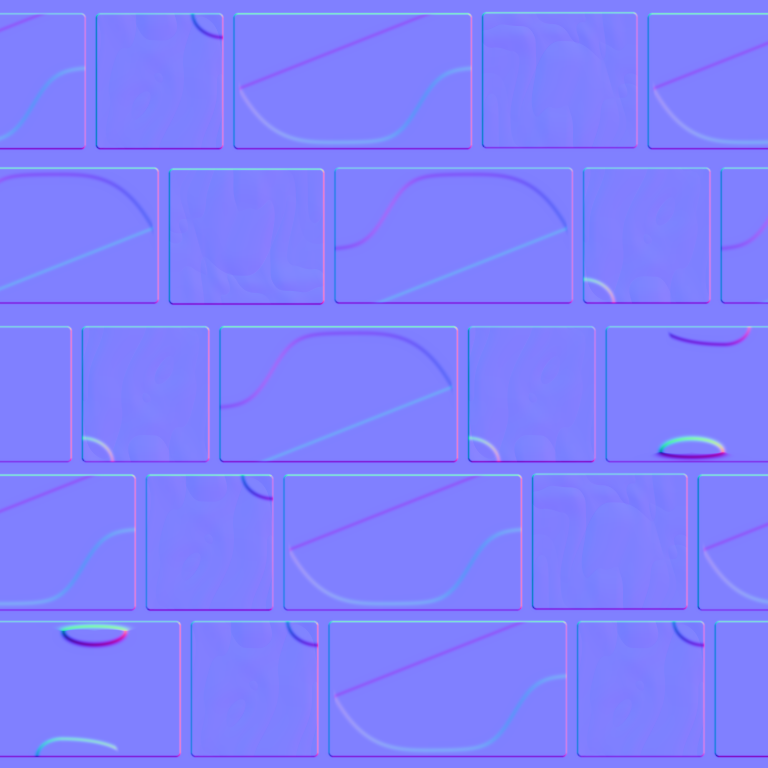
A Shadertoy shader for this texture map:

```glsl
// Tangent-space normal map of a stone wall: five courses of wide and narrow blocks.
// Each block adds surface slopes (bevel, cracks, chips, wrinkles) from distance
// formulas; some courses turn their blocks by half a turn. Slopes become colour.

#define UNITS 768.0        // layout units across the canvas
#define BLOCK_HEIGHT 136.5
#define WIDE 239.0
#define MEDIUM 156.0
#define SMALL 128.0
#define JOINT 9.6
#define CORNER 5.0
#define BEVEL_SLOPE 0.72
#define CRACK_SLOPE 0.27
#define CHIP_SLOPE 0.9
#define WRINKLE_SLOPE 2.0

float hash(vec2 p) {
    return fract(sin(dot(p, vec2(127.1, 311.7))) * 43758.5453);
}

float noise(vec2 p) {
    vec2 i = floor(p), f = fract(p);
    f = f * f * (3.0 - 2.0 * f);
    return mix(mix(hash(i), hash(i + vec2(1, 0)), f.x),
               mix(hash(i + vec2(0, 1)), hash(i + vec2(1, 1)), f.x), f.y);
}

float bell(float d, float width) {
    return exp(-d * d / (width * width));
}

// Outward slope along the rim of an ellipse
vec2 rimSlope(vec2 p, vec2 radii, float width) {
    vec2 g = p / (radii * radii);
    float k = length(p / radii);
    float d = (k - 1.0) * k / max(length(g), 1e-4);
    return normalize(g + 1e-6) * bell(d, width);
}

// Bowl that climbs into a shoulder on the right
float crackCurve(float x) {
    float bowl = 54.0 * pow(max(108.0 - x, 0.0) / 102.0, 3.4);
    return 7.0 + bowl + 75.0 / (1.0 + exp((186.0 - x) / 11.5));
}

vec2 crackSlope(vec2 p) {
    float start = smoothstep(4.0, 8.0, p.x);
    float rise = (crackCurve(p.x + 0.5) - crackCurve(p.x - 0.5));
    vec2 up = normalize(vec2(-rise, 1.0));
    vec2 curve = up * bell((p.y - crackCurve(p.x)) * up.y, 2.6);
    vec2 down = normalize(vec2(74.0, -187.0));
    vec2 line = down * bell(dot(p - vec2(6.0, 61.0), down), 2.2);
    return CRACK_SLOPE * start * (curve + line);
}

// A raised flake near the top and a lopsided one cut by the lower edge
vec2 chipSlope(vec2 p) {
    vec2 a = p - vec2(152.5, 126.0);
    vec2 flake = rimSlope(a, vec2(31.0, a.y > 0.0 ? 5.0 : 13.5), 2.8);
    vec2 b = p - vec2(120.0, 0.0);
    vec2 mound = rimSlope(b, vec2(b.x < 0.0 ? 25.0 : 62.0, 18.5), 2.3);
    return CHIP_SLOPE * (flake + 0.7 * mound * smoothstep(178.0, 172.0, p.x));
}

float wrinkleHeight(vec2 p) {
    vec2 q = p * vec2(0.026, 0.011);
    q += 0.7 * noise(p * 0.018 + 7.0);
    return abs(noise(q) - 0.5) + 0.4 * abs(noise(q * 2.3 + 4.0) - 0.5);
}

vec2 wrinkleSlope(vec2 p) {
    vec2 e = vec2(1.0, 0.0);
    return -WRINKLE_SLOPE * (vec2(wrinkleHeight(p + e), wrinkleHeight(p + e.yx)) - wrinkleHeight(p));
}

// Thin rounded bevel facing outward, uneven from side to side
vec2 bevelSlope(vec2 c, vec2 halfSize, float seed, float pixel) {
    vec2 q = abs(c) - halfSize + CORNER;
    vec2 axis = q.x > q.y ? vec2(1, 0) : vec2(0, 1);
    vec2 n = min(q.x, q.y) > 0.0 ? normalize(q) : axis;
    float d = length(max(q, 0.0)) + min(max(q.x, q.y), 0.0) - CORNER;
    n *= sign(c);
    float uneven = 0.7 + 0.5 * hash(vec2(seed, dot(axis, sign(c) * vec2(1, 2))));
    return n * BEVEL_SLOPE * uneven * bell(d + 0.8, max(1.0, 0.65 * pixel));
}

void mainImage(out vec4 fragColor, in vec2 fragCoord) {
    vec2 pos = fragCoord / iResolution.xy * UNITS;
    float pixel = UNITS / iResolution.y;
    // Courses: top, first block start, slot of the medium block (-1: none), turn
    vec4 courses[5] = vec4[5](
        vec4(13.0, -153.0, 3.0, 1.0), vec4(167.3, -80.0, 1.0, -1.0),
        vec4(326.0, -167.0, -1.0, -1.0), vec4(474.3, -103.0, 3.0, 1.0),
        vec4(620.8, -58.0, -1.0, 1.0));
    vec2 slope = vec2(0.0);

    for (int row = 0; row < 5; row++) {
        vec4 course = courses[row];
        float left = course.y;
        for (int slot = 0; slot < 5; slot++) {
            bool wide = slot % 2 == 0;
            bool medium = float(slot) == course.z;
            vec2 size = vec2(wide ? WIDE : medium ? MEDIUM : SMALL, BLOCK_HEIGHT);
            float lift = medium ? course.w : 0.0;
            vec2 p = pos - vec2(left, UNITS - course.x - BLOCK_HEIGHT + lift);
            left += size.x + JOINT;
            vec2 c = p - 0.5 * size;
            vec2 away = abs(c) - 0.5 * size;
            if (max(away.x, away.y) > 4.0) continue;

            // Surface detail lives in the turned frame of the block
            vec2 local = 0.5 * size + c * course.w;
            vec2 detail;
            if (wide) detail = course.z < 0.0 && slot != 2 ? chipSlope(local) : crackSlope(local);
            else detail = wrinkleSlope(local + (medium ? 300.0 : 0.0));
            if (!wide && !medium) detail += 0.62 * rimSlope(local - size, vec2(31.0, 24.5), 2.3);
            float inside = smoothstep(0.5, -1.5, max(away.x, away.y));
            slope += detail * course.w * inside;
            slope += bevelSlope(c, 0.5 * size, float(row * 5 + slot), pixel);
        }
    }

    // Pack the unit normal into colour
    slope *= min(1.0, 0.97 / max(length(slope), 1e-4));
    vec3 normal = vec3(slope, sqrt(1.0 - dot(slope, slope)));
    fragColor = vec4(0.5 + 0.5 * normal, 1.0);
}
```
